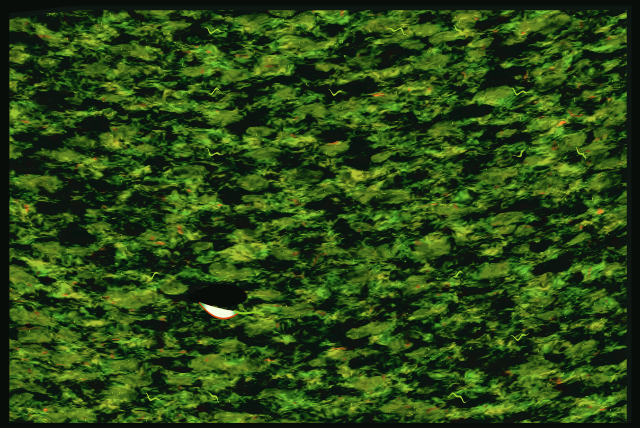
This texture is drawn by a Shadertoy shader. Its source:

```glsl
// Glittering green flakes and dark pits in wavy layers, inside a dark frame.

float hash(vec2 p) {
    vec3 h = fract(vec3(p.xyx) * 0.1031);
    h += dot(h, h.yzx + 33.33);
    return fract((h.x + h.y) * h.z);
}

float noise(vec2 p) {
    vec2 i = floor(p), f = fract(p);
    f = f * f * (3.0 - 2.0 * f);
    return mix(mix(hash(i), hash(i + vec2(1, 0)), f.x),
               mix(hash(i + vec2(0, 1)), hash(i + vec2(1, 1)), f.x), f.y);
}

// Layered grain, stretched along x, with a spread of about one
float grain(vec2 p) {
    float sum = 0.0, weight = 0.75;
    vec2 freq = vec2(18, 45);
    for (int i = 0; i < 4; i++) {
        sum += weight * (noise(p * freq + 17.3 * float(i)) - 0.5);
        freq *= vec2(2.05, 1.9);
        weight *= 0.9;
    }
    return sum / 0.278;
}

// Scattered lens shapes: coverage of one randomly seeded layer
float lenses(vec2 p, vec2 freq, float share, float seed) {
    vec2 g = p * freq, cell = floor(g);
    float cover = 0.0;
    for (int y = -1; y <= 1; y++)
    for (int x = -1; x <= 1; x++) {
        vec2 id = cell + vec2(x, y);
        vec2 jitter = vec2(hash(id + seed), hash(id + seed + 41.7));
        vec2 d = g - id - jitter;
        d.y += 0.35 * d.x * (hash(id + seed + 9.1) - 0.5);
        float size = mix(0.3, 0.65, hash(id + seed + 73.3));
        float present = step(hash(id + seed + 5.9), share);
        cover = max(cover, present * (1.0 - smoothstep(0.75, 1.1, length(d) / size)));
    }
    return cover;
}

// Short, thin, bent bright threads
float threads(vec2 p, float px) {
    vec2 g = p * 7.0, id = floor(g);
    float turn = mix(-0.4, 0.9, pow(hash(id + 3.7), 2.0));
    float c = cos(turn), s = sin(turn);
    vec2 d = mat2(c, -s, s, c) * (fract(g) - 0.5) / 7.0;
    float halfLength = mix(0.012, 0.032, hash(id + 8.2));
    float bend = 0.005 * sin(d.x * 130.0 + 6.0 * hash(id)) + 0.003 * sin(d.x * 290.0);
    float width = 0.0022 * (1.0 - smoothstep(0.3, 1.0, abs(d.x) / halfLength));
    float line = 1.0 - smoothstep(width - px, width + px, abs(d.y - bend));
    return line * step(abs(d.x), halfLength) * step(hash(id + 21.4), 0.1 + 0.14 * p.x);
}

vec3 ramp(float t) {
    vec3 c = vec3(0.05, 0.08, 0.06);
    c = mix(c, vec3(0.05, 0.16, 0.06), smoothstep(0.12, 0.29, t));
    c = mix(c, vec3(0.12, 0.27, 0.06), smoothstep(0.29, 0.48, t));
    c = mix(c, vec3(0.23, 0.40, 0.10), smoothstep(0.48, 0.70, t));
    c = mix(c, vec3(0.36, 0.53, 0.13), smoothstep(0.70, 0.88, t));
    return mix(c, vec3(0.56, 0.76, 0.20), smoothstep(0.90, 0.99, t));
}

// One large pit with a glassy crescent on its lower lip
vec3 addPit(vec3 color, vec2 p, float px) {
    vec2 d = p - vec2(0.512, 0.283);
    float wobble = 0.25 * (noise(p * 60.0) - 0.5);
    float hole = length((d - vec2(0.0, 0.026)) / vec2(0.078, 0.028)) + wobble;
    color = mix(vec3(0.03, 0.05, 0.04), color, smoothstep(0.85, 1.0, hole));

    float base = -0.24 * d.x, bow = 1.0 - pow(d.x / 0.046, 2.0);
    float top = base - 0.003 * bow, bottom = base - 0.024 * bow;
    float inside = smoothstep(-px, px, top - d.y) * step(0.0, bow);
    float rim = inside * smoothstep(-px, px, d.y - bottom + 0.004);
    float glass = inside * smoothstep(-px, px, d.y - bottom);
    vec3 glint = mix(vec3(0.25, 0.75, 0.35), vec3(0.95, 1.0, 0.88), smoothstep(0.2, 0.7, bow));
    color = mix(color, vec3(0.85, 0.28, 0.06), rim);
    color = mix(color, glint, glass);

    float tail = abs(d.y + 0.011 + 0.12 * (d.x - 0.045) - 0.003 * sin(d.x * 90.0));
    float span = step(0.035, d.x) * step(d.x, 0.105);
    return mix(color, vec3(0.55, 0.8, 0.15), span * (1.0 - smoothstep(0.001, 0.001 + 2.0 * px, tail)));
}

void mainImage(out vec4 fragColor, in vec2 fragCoord) {
    float px = 0.7 / iResolution.y;
    vec2 p = fragCoord / iResolution.y;

    // Layers dip on the left, rise on the right and ripple
    vec2 q = vec2(p.x, p.y + 0.1 * p.x - 0.117 * p.x * p.x);
    q += vec2(0.016, 0.011) * (vec2(noise(q * vec2(20, 34)), noise(q * vec2(22, 38) + 50.0)) - 0.5);
    q += 0.004 * (vec2(noise(q * 95.0), noise(q * 95.0 + 30.0)) - 0.5);

    // Tone: grain, smooth flakes, deep pits
    float z = grain(q);
    float flake = lenses(q, vec2(14, 34), 0.28, 11.0);
    float pit = lenses(q, vec2(12, 33), 0.22, 57.0) * (1.0 - flake);
    z = mix(z, 0.75 + 0.35 * z, 0.8 * flake);
    z -= 1.5 * pit;
    vec3 color = ramp(1.0 / (1.0 + exp(-1.7 * z)));

    // Hue drifts between leaf green and olive, with a few rusty grains
    float olive = noise(q * vec2(40, 75) + 90.0);
    color.r *= mix(0.65, 1.3, max(olive, 0.65 * flake));
    float rust = smoothstep(0.86, 0.96, noise(q * vec2(45, 80) + 140.0));
    color = mix(color, color * vec3(1.6, 0.75, 0.9), rust);

    // Sparks and threads
    float spark = smoothstep(0.9, 0.98, noise(p * 190.0 + 7.0));
    color = mix(color, vec3(0.62, 0.78, 0.2), 0.7 * spark * smoothstep(-1.2, 0.5, z));
    color = mix(color, vec3(0.68, 0.88, 0.2), 0.9 * threads(p, px));
    color = addPit(color, p, px);

    // Frame with a paler inner strip at the top and right
    float aspect = iResolution.x / iResolution.y;
    vec2 low = p - vec2(0.022, 0.012);
    vec2 high = vec2(aspect - 0.031, 0.976 - 0.018 * (1.0 - smoothstep(0.0, 0.2, p.x))) - p;
    float inner = min(min(low.x, low.y), min(high.x, high.y));
    float strip = min(min(low.x, low.y), min(high.x + 0.011, high.y + 0.011));
    vec3 frame = mix(vec3(0.03, 0.05, 0.04), vec3(0.06, 0.09, 0.07), smoothstep(-px, px, strip));
    fragColor = vec4(mix(frame, color, smoothstep(-px, px, inner)), 1.0);
}
```
